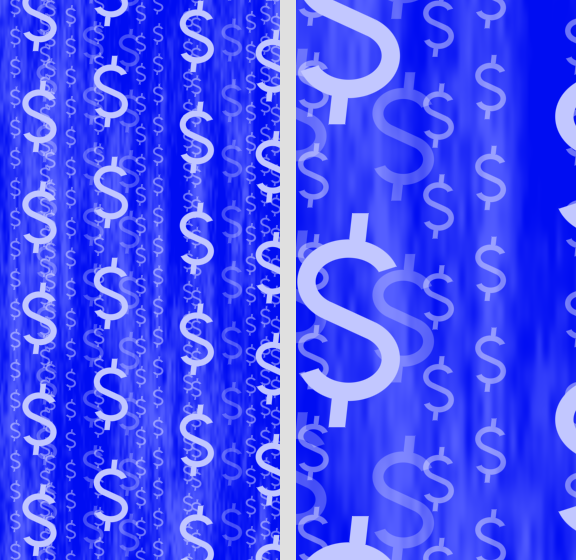
Left: the whole. Right: its middle third, enlarged.
A WebGL 1 fragment shader for this pattern:

```glsl
precision highp float;

uniform vec2 u_resolution;

// Lengths are fractions of the canvas width; glyph lengths are fractions of its height.
const vec3 DEEP_BLUE = vec3(0.0, 0.05, 0.95);
const vec3 PALE_BLUE = vec3(0.33, 0.37, 1.0);
const vec3 LARGE_COLOR = vec3(0.76, 0.78, 1.0);
const float MEDIUM_ALPHA = 0.26;
const float SMALL_ALPHA = 0.42;

const float LARGE_SIZE = 0.26;
const float MEDIUM_SIZE = 0.156;
const float SMALL_SIZE = 0.078;
const float ROW_STEP = 1.387;

// Column centres and how far the first glyph sits below the top.
const vec4 LARGE_X = vec4(0.141, 0.396, 0.703, 0.974);
const vec4 LARGE_DROP = vec4(0.055, -0.034, 0.130, 0.235);
const vec4 MEDIUM_X = vec4(0.167, 0.333, 0.461, 0.828);
const vec4 MEDIUM_DROP = vec4(0.070, 0.152, 0.180, 0.143);
const vec4 SMALL_X_LEFT = vec4(0.055, 0.161, 0.180, 0.253);
const vec4 SMALL_DROP_LEFT = vec4(0.023, 0.086, 0.030, 0.057);
const vec4 SMALL_X_MIDDLE = vec4(0.354, 0.503, 0.565, 0.672);
const vec4 SMALL_DROP_MIDDLE = vec4(0.010, 0.047, 0.013, 0.068);
const vec4 SMALL_X_RIGHT = vec4(0.701, 0.896, 0.948, 0.985);
const vec4 SMALL_DROP_RIGHT = vec4(0.091, 0.078, 0.049, 0.085);

// Glyph proportions.
const float HALF_STROKE = 0.042;
const float BOWL_RADIUS = 0.152;
const float BOWL_HEIGHT = 0.176;
const float BOWL_STRETCH = 1.27;
const vec2 TERMINAL_DIR = vec2(0.927, 0.375);
const float STUB_SLANT = 0.11;
const vec2 STUB_HALF = vec2(0.038, 0.085);
const float STUB_CENTER = 0.405;

float hash(vec2 p) {
  vec3 q = fract(p.xyx * 0.1031);
  q += dot(q, q.yzx + 33.33);
  return fract((q.x + q.y) * q.z);
}

float noise(vec2 p) {
  vec2 cell = floor(p);
  vec2 f = fract(p);
  f = f * f * (3.0 - 2.0 * f);
  float low = mix(hash(cell), hash(cell + vec2(1.0, 0.0)), f.x);
  float high = mix(hash(cell + vec2(0.0, 1.0)), hash(cell + 1.0), f.x);
  return mix(low, high, f.y);
}

float cross2(vec2 a, vec2 b) {
  return a.x * b.y - a.y * b.x;
}

// Signed distance to an S with a stub above and below.
float glyphDistance(vec2 p) {
  // Half-turn symmetry: only the upper half is built.
  p *= p.y < 0.0 ? -1.0 : 1.0;

  // The spine is tangent to both bowls.
  float sine = BOWL_RADIUS / BOWL_HEIGHT;
  float cosine = sqrt(1.0 - sine * sine);
  float reach = BOWL_HEIGHT * cosine;
  vec2 joint = reach * vec2(-sine * BOWL_STRETCH, cosine);
  float along = clamp(dot(p, joint) / dot(joint, joint), -1.0, 1.0);
  float spine = length(p - joint * along) - HALF_STROKE;

  // Elliptical bowl, open at the lower right.
  vec2 v = vec2(p.x / BOWL_STRETCH, p.y - BOWL_HEIGHT);
  float radius = max(length(v), 0.0001);
  float slope = length(v / radius / vec2(BOWL_STRETCH, 1.0));
  float band = abs(radius - BOWL_RADIUS) / slope - HALF_STROKE;
  float opening = min(cross2(vec2(-cosine, -sine), v), -cross2(TERMINAL_DIR, v));
  float bowl = max(band, opening);

  vec2 box = abs(vec2(p.x - STUB_SLANT * p.y, p.y - STUB_CENTER)) - STUB_HALF;
  float stub = max(box.x, box.y);
  return min(min(spine, bowl), stub);
}

// Coverage of four columns of glyphs.
float columns(vec2 p, vec4 centers, vec4 drops, float size) {
  float edge = 0.8 / (u_resolution.x * size);
  float cover = 0.0;
  for (int i = 0; i < 4; i++) {
    vec2 q = (p - vec2(centers[i], -drops[i])) / size;
    q.y = mod(q.y + 0.5 * ROW_STEP, ROW_STEP) - 0.5 * ROW_STEP;
    cover = max(cover, 1.0 - smoothstep(-edge, edge, glyphDistance(q)));
  }
  return cover;
}

// Blue ground with vertical fibres.
vec3 background(vec2 p) {
  float fibre = 0.50 * noise(p * vec2(14.0, 1.3) + 7.0)
              + 0.30 * noise(p * vec2(48.0, 6.0) + 31.0)
              + 0.20 * noise(p * vec2(130.0, 26.0) + 59.0);
  return mix(DEEP_BLUE, PALE_BLUE, smoothstep(0.30, 0.85, fibre));
}

void main() {
  // The top edge is y = 0.
  vec2 p = (gl_FragCoord.xy - vec2(0.0, u_resolution.y)) / u_resolution.x;

  float medium = columns(p, MEDIUM_X, MEDIUM_DROP, MEDIUM_SIZE);
  float small = columns(p, SMALL_X_LEFT, SMALL_DROP_LEFT, SMALL_SIZE);
  small = max(small, columns(p, SMALL_X_MIDDLE, SMALL_DROP_MIDDLE, SMALL_SIZE));
  small = max(small, columns(p, SMALL_X_RIGHT, SMALL_DROP_RIGHT, SMALL_SIZE));
  float large = columns(p, LARGE_X, LARGE_DROP, LARGE_SIZE);

  vec3 color = background(p);
  color = mix(color, vec3(1.0), MEDIUM_ALPHA * medium);
  color = mix(color, vec3(1.0), SMALL_ALPHA * small);
  color = mix(color, LARGE_COLOR, large);
  gl_FragColor = vec4(color, 1.0);
}
```
